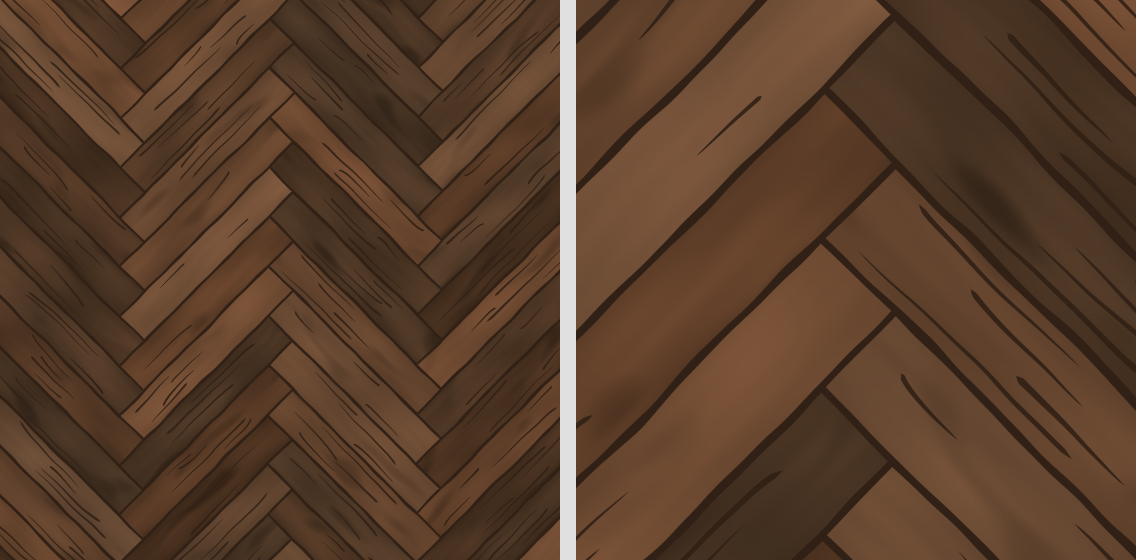
Left: the whole. Right: its middle third, enlarged.
Write a Shadertoy shader that draws this texture.

```glsl
// Hand-painted herringbone parquet: a diagonal lattice is grouped into 6:1 boards
// that alternate direction. Each board gets its own tone, soft stains and tapered
// grain strokes, and is outlined by a dark seam of uneven width.

const float BOARD_LENGTH = 6.0;                  // in board widths
const vec2 LATTICE_STEP = vec2(0.0881, 0.0890);  // x+y and x-y per board width
const vec2 LATTICE_ORIGIN = vec2(0.5143, -0.0846);
const vec3 DARK_WOOD = vec3(0.20, 0.14, 0.09);
const vec3 LIGHT_WOOD = vec3(0.49, 0.335, 0.23);
const vec3 INK = vec3(0.19, 0.127, 0.083);

float hash(vec2 p) {
    vec3 q = fract(p.xyx * vec3(0.1031, 0.1030, 0.0973));
    q += dot(q, q.yzx + 33.33);
    return fract((q.x + q.y) * q.z);
}

vec2 gradient(vec2 cell) {
    float angle = 6.2832 * hash(cell);
    return vec2(cos(angle), sin(angle));
}

// Gradient noise, roughly -0.7 to 0.7
float noise(vec2 p) {
    vec2 i = floor(p), f = p - i;
    vec2 u = f * f * f * (f * (f * 6.0 - 15.0) + 10.0);
    vec2 e = vec2(1.0, 0.0);
    float low = mix(dot(gradient(i), f), dot(gradient(i + e), f - e), u.x);
    float high = mix(dot(gradient(i + e.yx), f - e.yx),
                     dot(gradient(i + 1.0), f - 1.0), u.x);
    return mix(low, high, u.y);
}

// Coverage of a line of given half width at distance d
float inkLine(float d, float halfWidth, float pixel) {
    return 1.0 - smoothstep(halfWidth - 0.7 * pixel, halfWidth + 0.7 * pixel, d);
}

// Finds the board under a lattice point: xy = along and across, zw = identity
vec4 findBoard(vec2 lattice) {
    vec2 cell = floor(lattice);
    float total = cell.x + cell.y;
    float period = floor(total / (2.0 * BOARD_LENGTH));
    float start = 2.0 * BOARD_LENGTH * period;
    if (total - start < BOARD_LENGTH)
        return vec4(lattice.y - start + cell.x, lattice.x - cell.x,
                    cell.x, 2.0 * period);
    return vec4(lattice.x - start - BOARD_LENGTH + cell.y, lattice.y - cell.y,
                cell.y, 2.0 * period + 1.0);
}

// Tapered strokes in separate lanes, some hooked at one end
float grainStrokes(vec2 board, vec2 seed, float pixel) {
    const float LANES = 4.0;
    float ink = 0.0;
    for (float lane = 0.0; lane < LANES; lane++) {
        vec2 key = seed + vec2(17.0 * lane, 5.0 * lane);
        float size = mix(0.7, 3.2, hash(key + 1.3));
        float begin = mix(0.25, BOARD_LENGTH - 0.25 - size, hash(key + 2.7));
        float t = (board.x - begin) / size;
        if (hash(key + 4.1) < 0.22 || t < 0.0 || t > 1.0) continue;
        t = hash(key + 5.9) < 0.5 ? t : 1.0 - t;
        float center = (lane + mix(0.3, 0.7, hash(key + 7.3))) / LANES;
        center = mix(0.1, 0.9, center) + 0.12 * (hash(key + 8.9) - 0.5) * (t - 0.5);
        center += 0.24 * (hash(key + 9.7) - 0.5) * exp(-7.0 * t);
        center += 0.03 * noise(vec2(board.x * 1.3, lane) + seed);
        float taper = smoothstep(0.0, 0.06, t) * sqrt(1.0 - t);
        float halfWidth = mix(0.02, 0.034, hash(key + 11.1)) * taper;
        float line = inkLine(abs(board.y - center), halfWidth, pixel);
        ink = max(ink, line * smoothstep(0.0, 0.25, taper));
    }
    return ink;
}

// Board tone with long stains, faint fibres and a painted glow along the middle
vec3 woodColor(vec2 board, vec2 seed) {
    float tone = mix(0.17, 0.88, hash(seed + 0.5));
    float stain = noise(board * vec2(0.5, 1.1) + seed * 1.7);
    float fibre = noise(board * vec2(0.7, 6.0) + seed * 2.3);
    float smudge = noise(board * vec2(0.6, 1.6) - seed * 3.1);
    tone += 0.30 * stain + 0.07 * fibre;
    tone -= 0.28 * smoothstep(0.22, 0.6, smudge);
    tone += 0.09 * (4.0 * board.y * (1.0 - board.y) - 0.6);
    vec3 tint = mix(vec3(1.03, 0.98, 0.94), vec3(0.98, 1.03, 1.07), hash(seed + 6.5));
    return mix(DARK_WOOD, LIGHT_WOOD, clamp(tone, 0.03, 1.08)) * tint;
}

// Outline of a board, uneven along the sides and thinner at the ends
float seam(vec2 board, vec2 seed, float pixel) {
    float side = min(board.y, 1.0 - board.y);
    float end = min(board.x, BOARD_LENGTH - board.x);
    float sideWidth = 0.038 + 0.028 * noise(vec2(board.x * 1.7, 3.0 * board.y) + seed);
    return max(inkLine(side, sideWidth, pixel), inkLine(end, 0.03, pixel));
}

void mainImage(out vec4 fragColor, in vec2 fragCoord) {
    float scale = min(iResolution.x, iResolution.y);
    vec2 p = fragCoord / scale;
    float down = 1.0 - p.y;
    vec2 lattice = (vec2(p.x + down, p.x - down) - LATTICE_ORIGIN) / LATTICE_STEP;
    float pixel = 1.4142 / (scale * LATTICE_STEP.x);

    // Slight wobble of the hand-drawn edges
    lattice += 0.045 * vec2(noise(p * 14.0), noise(p * 14.0 + 40.0));

    vec4 found = findBoard(lattice);
    vec2 board = found.xy;
    vec2 seed = found.zw * vec2(3.7, 11.3) + 71.0;

    vec3 color = woodColor(board, seed);
    color = mix(color, INK, 0.92 * grainStrokes(board, seed, pixel));
    color = mix(color, INK, seam(board, seed, pixel));
    fragColor = vec4(color, 1.0);
}
```
